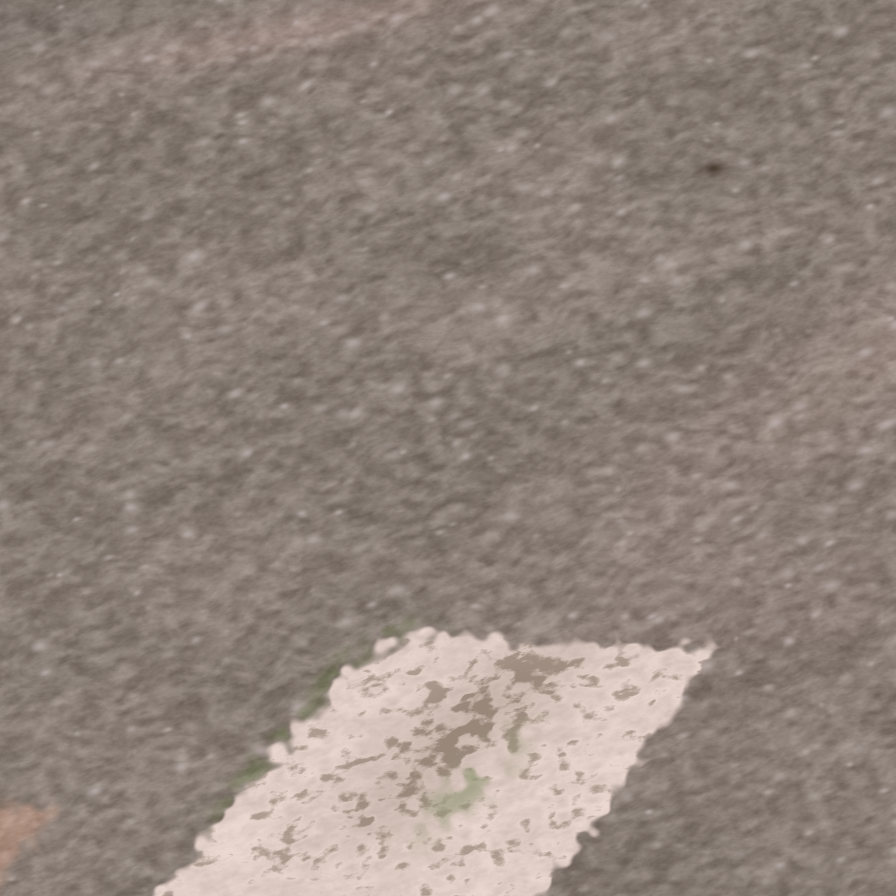
Write a WebGL 1 fragment shader that draws this texture.

```glsl
precision highp float;
// Worn asphalt seen at a slant, with a chipped block of pale road paint at the bottom.
// Slanted value noise makes the grain, jittered cells make the stone flecks, and
// rough half-planes cut out the paint; soft bands add dust and moss tints.

uniform vec2 u_resolution;

const vec3 ASPHALT = vec3(0.523, 0.478, 0.447);
const vec3 DUST = vec3(0.625, 0.545, 0.515);
const vec3 STONE = vec3(0.73, 0.68, 0.67);
const vec3 PAINT = vec3(0.885, 0.810, 0.780);
const vec3 WORN_PAINT = vec3(0.60, 0.53, 0.48);
const vec3 CLAY = vec3(0.73, 0.58, 0.51);
const vec3 MOSS = vec3(0.43, 0.46, 0.32);
const vec3 PEBBLE = vec3(0.27, 0.22, 0.18);
const vec2 GRAIN_SCALE = vec2(62.0, 118.0);
const vec2 FLECK_SCALE = vec2(42.0, 72.0);
const float GRAIN_TILT = 0.30;
const float GRAIN_CONTRAST = 0.15;
const float FLECK_DENSITY = 0.36;
const float EDGE_ROUGHNESS = 0.026;
const float EDGE_SOFTNESS = 0.006;

float hash(vec2 p) {
  vec3 q = fract(vec3(p.xyx) * 0.1031);
  q += dot(q, q.yzx + 33.33);
  return fract((q.x + q.y) * q.z);
}

float noise(vec2 p) {
  vec2 i = floor(p);
  vec2 f = fract(p);
  f = f * f * (3.0 - 2.0 * f);
  return mix(mix(hash(i), hash(i + vec2(1.0, 0.0)), f.x),
             mix(hash(i + vec2(0.0, 1.0)), hash(i + vec2(1.0, 1.0)), f.x), f.y);
}

float fbm(vec2 p) {
  float sum = 0.0;
  float amp = 0.533;
  for (int i = 0; i < 4; i++) {
    sum += amp * noise(p);
    p = mat2(0.8, 0.6, -0.6, 0.8) * p * 2.03 + 17.3;
    amp *= 0.5;
  }
  return sum;
}

vec2 tilt(vec2 p, float angle) {
  float c = cos(angle);
  float s = sin(angle);
  return vec2(c * p.x + s * p.y, c * p.y - s * p.x);
}

// Signed distance to the line a-b, positive on its right
float side(vec2 p, vec2 a, vec2 b) {
  vec2 d = normalize(b - a);
  return dot(p - a, vec2(d.y, -d.x));
}

// Soft elliptical spot, 1 at the centre
float spot(vec2 p, vec2 centre, vec2 radius, float angle) {
  vec2 q = tilt(p - centre, angle) / radius;
  return exp(-dot(q, q));
}

// Scattered elongated stones, one possible per cell
float flecks(vec2 p) {
  vec2 cell = floor(p);
  float light = 0.0;
  for (int y = -1; y <= 1; y++) {
    for (int x = -1; x <= 1; x++) {
      vec2 id = cell + vec2(float(x), float(y));
      vec2 jitter = vec2(hash(id + 11.7), hash(id + 47.1));
      float size = mix(0.17, 0.42, hash(id + 83.5));
      float strength = hash(id + 129.3);
      float here = step(hash(id + 5.9), FLECK_DENSITY);
      float d = length(p - id - jitter) / size;
      light = max(light, here * strength * strength * exp(-d * d));
    }
  }
  return light;
}

float paintDistance(vec2 p) {
  float d = side(p, vec2(0.605, 0.0), vec2(0.797, 0.275));
  d = max(d, side(p, vec2(0.797, 0.275), vec2(0.449, 0.292)));
  d = max(d, side(p, vec2(0.449, 0.292), vec2(0.385, 0.248)));
  return max(d, side(p, vec2(0.385, 0.248), vec2(0.176, 0.0)));
}

void main() {
  vec2 p = gl_FragCoord.xy / u_resolution;
  vec2 slanted = tilt(p, GRAIN_TILT) + 3.0;
  vec2 warped = slanted + 0.006 * (vec2(noise(p * 31.0), noise(p * 31.0 + 57.0)) - 0.5);
  float grain = fbm(warped * GRAIN_SCALE) - 0.5;
  float patches = fbm(slanted * vec2(6.0, 13.0)) - 0.5;
  float rough = noise(warped * vec2(70.0, 85.0)) - 0.5;

  // Asphalt with dusty bands
  float dust = 0.75 * spot(p, vec2(0.33, 0.965), vec2(0.21, 0.022), 0.20);
  dust += 0.45 * spot(p, vec2(0.98, 0.60), vec2(0.28, 0.075), 0.48);
  dust += 0.25 * spot(p, vec2(0.85, 0.30), vec2(0.30, 0.13), 0.25);
  vec3 color = mix(ASPHALT, DUST, clamp(dust + patches * 0.25, 0.0, 1.0));
  color += GRAIN_CONTRAST * 1.6 * grain + 0.07 * patches;
  color = mix(color, STONE, 0.85 * flecks(warped * FLECK_SCALE));
  color *= 1.0 - 0.10 * spot(p, vec2(0.03, 0.97), vec2(0.18, 0.04), 0.2);

  // Clay corner and dark pebble
  float clay = side(p, vec2(0.0, 0.015), vec2(0.062, 0.10));
  clay = max(-clay, p.y - 0.098) * -1.0;
  clay = min(0.098 - p.y, -side(p, vec2(0.0, 0.015), vec2(0.062, 0.10)));
  color = mix(color, CLAY + 0.2 * grain, 0.7 * smoothstep(-0.012, 0.014, clay + 0.02 * rough));
  color = mix(color, PEBBLE, 0.9 * spot(p, vec2(0.796, 0.812), vec2(0.012, 0.006), 0.15));

  // Moss along the left rim, then chipped paint
  float d = paintDistance(p);
  float leftRim = smoothstep(0.54, 0.40, p.x) * smoothstep(0.20, 0.28, p.x);
  float rim = leftRim * exp(-pow((d - 0.008) / 0.014, 2.0));
  color = mix(color, MOSS + 0.2 * grain, 0.6 * rim * smoothstep(-0.25, 0.3, rough));
  float wear = spot(p, vec2(0.55, 0.215), vec2(0.13, 0.045), 0.55);
  wear += 0.75 * spot(p, vec2(0.45, 0.115), vec2(0.11, 0.045), 0.6);
  float chips = smoothstep(0.02, 0.30, grain + 0.4 * rough + 0.17 * wear - 0.04);
  vec3 paint = mix(PAINT + 0.16 * grain, WORN_PAINT, clamp(chips * 0.75 + wear * 0.25, 0.0, 1.0));
  float moss = spot(p, vec2(0.525, 0.125), vec2(0.075, 0.022), 0.75);
  paint = mix(paint, MOSS + 0.12, 0.65 * moss * smoothstep(-0.2, 0.25, rough));
  float cover = 1.0 - smoothstep(-EDGE_SOFTNESS, EDGE_SOFTNESS, d + EDGE_ROUGHNESS * rough);
  color = mix(color, paint, cover);

  gl_FragColor = vec4(clamp(color, 0.0, 1.0), 1.0);
}
```
